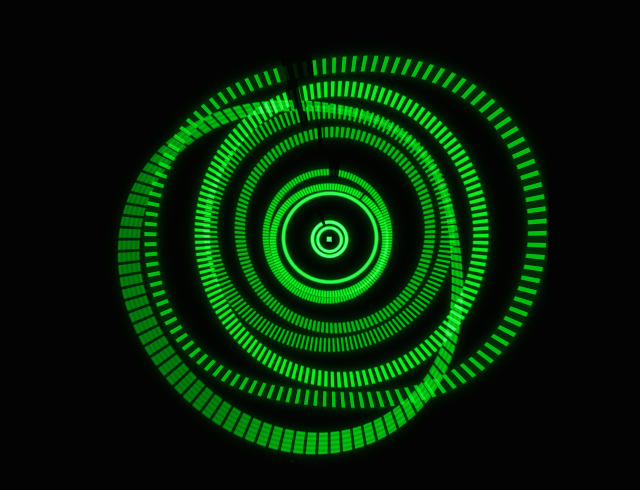
Reproduce this background procedurally as a Shadertoy shader.

```glsl
// Green laser-tunnel: wobbling dashed light rings nested around a small bright eye.

const float TAU = 6.2831853;
const float CANVAS_HEIGHT = 588.0; // design units per canvas height

const vec3 NIGHT = vec3(0.008, 0.010, 0.008);
const vec3 GREEN = vec3(0.01, 0.86, 0.07);
const vec3 MINT = vec3(0.38, 0.98, 0.58);

// Radius of a closed curve: mean, cos(a), sin(a), cos(2a) amplitudes
float curve(float a, vec4 amp) {
    return amp.x + amp.y * cos(a) + amp.z * sin(a) + amp.w * cos(2.0 * a);
}

// Soft step from 1 inside to 0 outside a signed distance
float inside(float d, float soft) {
    return smoothstep(soft, -soft, d);
}

// Shortest angular distance in radians
float angleGap(float a, float b) {
    return abs(mod(a - b + 0.5 * TAU, TAU) - 0.5 * TAU);
}

// Radial dashes: x = count, y = filled share, z = light left in the gaps
float dashes(vec2 polar, vec3 style, float soft) {
    float pitch = TAU * polar.x / style.x;
    float across = abs(fract(polar.y / TAU * style.x) - 0.5) * pitch;
    return mix(style.z, 1.0, inside(across - 0.5 * style.y * pitch, soft));
}

// One luminous band; cut = (centre angle, half width) of its opening
float band(vec2 polar, float radius, float halfWidth, vec3 style, vec2 cut, float soft) {
    float d = abs(polar.x - radius) - halfWidth;
    float open = inside((cut.y - angleGap(polar.y, cut.x)) * polar.x, soft);
    float body = inside(d, soft + 0.6) * dashes(polar, style, soft);
    float halo = 0.2 * exp(-max(d, 0.0) / 5.0);
    return max(body, halo) * mix(0.12, 1.0, open);
}

// Overlapping light: the brighter layer plus part of the dimmer
float blend(float a, float b) {
    return max(a, b) + 0.25 * min(a, b);
}

// Wide outer loops
float outerRings(vec2 q, float soft) {
    float a = q.y;
    float wide = curve(a, vec4(220.0, 17.5, 8.0, 16.0)) - 4.0 * cos(4.0 * a) + 3.0 * sin(2.0 * a);
    float thin = band(q, wide, 9.5 + 2.0 * cos(a), vec3(112.0, 0.40, 0.08), vec2(1.75, 0.085), soft);
    float low = curve(a, vec4(198.0, -39.0, -37.5, -3.0)) - 6.0 * (cos(3.0 * a) - sin(3.0 * a));
    float lean = cos(a - 3.93);
    float fat = band(q, low, 9.5 + 5.0 * lean, vec3(108.0, 0.76, 0.28), vec2(1.80, 0.03), soft);
    float streaks = 0.92 + 0.08 * cos((q.x - low) * 1.1);
    float dim = mix(0.88, 0.57, smoothstep(0.3, 0.9, cos(a - 3.45)));
    return blend(thin * 0.85, fat * streaks * dim);
}

// Dense crossing rings in the middle
float middleRings(vec2 q, float soft) {
    float a = q.y;
    float big = curve(a, vec4(170.5, 15.0, 6.0, -3.5));
    float light = band(q, big, 9.5, vec3(136.0, 0.52, 0.22), vec2(1.81, 0.04), soft) * 1.05;
    float mid = curve(a, vec4(141.0, 0.0, 13.0, 1.0));
    light = blend(light, band(q, mid, 8.5, vec3(150.0, 0.46, 0.20), vec2(1.78, 0.03), soft) * 0.85);
    float small = curve(a, vec4(115.5, 7.0, 11.0, -2.0));
    return blend(light, band(q, small, 6.5, vec3(128.0, 0.58, 0.28), vec2(1.66, 0.02), soft) * 0.82);
}

// Fine-toothed and solid inner rings
float innerRings(vec2 q, float soft) {
    float a = q.y;
    float toothed = curve(a, vec4(75.5, -2.0, 3.5, -1.5));
    float light = band(q, toothed, 4.0, vec3(140.0, 0.62, 0.55), vec2(1.50, 0.07), soft) * 0.98;
    float veil = curve(a, vec4(66.0, 0.0, -1.5, 1.5));
    light = blend(light, band(q, veil, 4.2, vec3(124.0, 0.66, 0.62), vec2(0.91, 0.02), soft) * 1.05);
    float solid = curve(a, vec4(54.5, 1.0, 1.8, 1.3));
    return blend(light, band(q, solid, 2.4, vec3(1.0, 2.0, 1.0), vec2(0.0, -1.0), soft) * 1.2);
}

// Concentric eye with a square pupil
float eye(vec2 p, vec2 q, float soft) {
    vec3 plain = vec3(1.0, 2.0, 1.0);
    float outer = band(q, curve(q.y, vec4(20.5, 0.4, 0.0, 0.0)), 2.3, plain, vec2(1.9, 0.08), soft);
    float inner = band(q, curve(q.y, vec4(14.2, 0.5, -0.6, 0.0)), 2.1, plain, vec2(0.0, -1.0), soft);
    float pupil = inside(max(abs(p.x), abs(p.y)) - 3.0, soft);
    return max(max(outer, inner), pupil) * 1.42;
}

void mainImage(out vec4 fragColor, in vec2 fragCoord) {
    float unit = CANVAS_HEIGHT / iResolution.y;
    vec2 p = (fragCoord - 0.5 * iResolution.xy) * unit - vec2(11.0, 7.0);
    vec2 polar = vec2(length(p), atan(p.y, p.x));
    float soft = max(0.75 * unit, 0.9);

    float light = blend(outerRings(polar, soft), middleRings(polar, soft));
    light = blend(light, innerRings(polar, soft));
    light = blend(light, eye(p, polar, soft));
    light *= inside(p.x - 263.0, 0.5 * unit); // straight right-hand edge

    // Dark to green, then green to mint in the hottest parts
    vec3 color = NIGHT + GREEN * min(light, 1.05);
    color = mix(color, MINT, smoothstep(0.95, 1.42, light));
    fragColor = vec4(color, 1.0);
}
```
